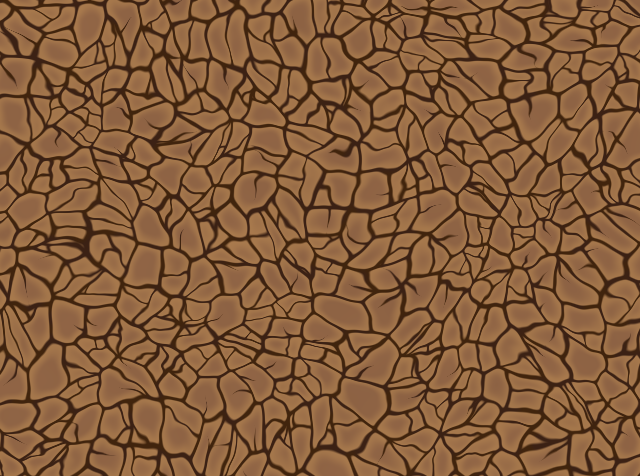
Write a WebGL 2 fragment shader that draws this texture.

```glsl
#version 300 es
precision highp float;
// Dry cracked mud: a warped Voronoi net gives the main cracks, and each plate
// may be cut again by finer cracks or by a tapering dead end.
// Soft distances to the cracks round the corners and shade the plates.

uniform vec2 u_resolution;
out vec4 fragColor;

const float ROWS = 15.0;                 // plates per canvas height
const vec2 SOFTNESS = vec2(10.0, 40.0);  // exponents: plate shading, crack outline
const vec3 PLATE_RIM = vec3(0.650, 0.470, 0.297);
const vec3 PLATE_CORE = vec3(0.560, 0.390, 0.268);
const vec3 CRACK_WARM = vec3(0.250, 0.140, 0.050);
const vec3 CRACK_COOL = vec3(0.230, 0.130, 0.080);

vec2 hash2(vec2 p) {
  vec3 q = fract(p.xyx * vec3(0.1031, 0.1030, 0.0973));
  q += dot(q, q.yzx + 33.33);
  return fract((q.xx + q.yz) * q.zy);
}

float gradientAt(vec2 corner, vec2 offset) {
  float angle = 6.2832 * hash2(corner).x;
  return dot(vec2(cos(angle), sin(angle)), offset);
}

float gradientNoise(vec2 p) {
  vec2 i = floor(p), f = p - i;
  vec2 u = f * f * f * (f * (f * 6.0 - 15.0) + 10.0);
  vec2 e = vec2(0.0, 1.0);
  return mix(
    mix(gradientAt(i, f), gradientAt(i + e.yx, f - e.yx), u.x),
    mix(gradientAt(i + e.xy, f - e.xy), gradientAt(i + e.yy, f - e.yy), u.x), u.y);
}

vec2 warp(vec2 p, float frequency, float amount) {
  vec2 q = p * frequency;
  return p + amount * vec2(gradientNoise(q + 17.3), gradientNoise(q + 71.9));
}

vec2 seedOf(vec2 cell) {
  return cell + 0.5 + 0.92 * (hash2(cell) - 0.5);
}

// Grid cell whose seed lies nearest to p
vec2 nearestCell(vec2 p) {
  vec2 home = floor(p), best = home;
  float bestDist = 1e3;
  for (int y = -1; y <= 1; y++)
    for (int x = -1; x <= 1; x++) {
      vec2 cell = home + vec2(x, y);
      float d = distance(seedOf(cell), p);
      if (d < bestDist) { bestDist = d; best = cell; }
    }
  return best;
}

// Sum of falling exponentials of the distances to the plate borders
vec2 borderSum(vec2 p, vec2 cell) {
  vec2 own = seedOf(cell), sum = vec2(0.0);
  for (int y = -2; y <= 2; y++)
    for (int x = -2; x <= 2; x++) {
      if (x == 0 && y == 0) continue;
      vec2 other = seedOf(cell + vec2(x, y));
      float d = dot(0.5 * (own + other) - p, normalize(other - own));
      sum += exp(-SOFTNESS * d);
    }
  return sum;
}

// Finer cracks inside one plate, as the same kind of sum
vec2 innerSum(vec2 p, vec2 cell) {
  vec2 pick = hash2(cell + 311.0), shift = hash2(cell + 127.0) - 0.5;
  float angle = 6.2832 * pick.y;
  vec2 along = vec2(cos(angle), sin(angle));
  vec2 local = p - seedOf(cell);
  float bend = 0.16 * gradientNoise(p * 2.3 + 5.0 * pick);
  float s = dot(local, along) + 0.25 * shift.x;
  float t = dot(local, vec2(-along.y, along.x)) + 0.25 * shift.y + bend;
  vec2 sum = vec2(0.0);
  if (pick.x < 0.58) {
    sum += exp(-SOFTNESS * (abs(t) + 0.012));
    if (pick.x < 0.30 && t > 0.0) sum += exp(-SOFTNESS * (abs(s + bend) + 0.014));
  } else if (pick.x < 0.92) {
    float taper = 0.14 * max(s + 0.30, 0.0);
    sum.y += exp(-SOFTNESS.y * (abs(t) + taper + 0.006));
  }
  return sum;
}

void main() {
  vec2 uv = gl_FragCoord.xy / u_resolution.y;
  float pixel = ROWS / u_resolution.y;

  // Slow warp varies plate size, quick warp roughens the borders
  vec2 p = warp(warp(uv * ROWS, 0.23, 1.1), 1.7, 0.16);
  vec2 cell = nearestCell(p);
  vec2 dist = -log(borderSum(p, cell) + innerSum(p, cell)) / SOFTNESS;

  // Plates darken toward the middle
  vec3 plate = mix(PLATE_RIM, PLATE_CORE, smoothstep(0.0, 0.27, dist.x));
  plate *= 1.0 + 0.03 * gradientNoise(uv * 9.0);

  // Cracks of uneven width
  float halfWidth = 0.050 + 0.026 * gradientNoise(uv * 13.0 + 40.0);
  float blur = max(0.028, 0.75 * pixel);
  float crack = 1.0 - smoothstep(halfWidth - blur, halfWidth + blur, dist.y);
  float tone = smoothstep(-0.2, 0.2, gradientNoise(uv * 22.0));
  fragColor = vec4(mix(plate, mix(CRACK_WARM, CRACK_COOL, tone), crack), 1.0);
}
```
